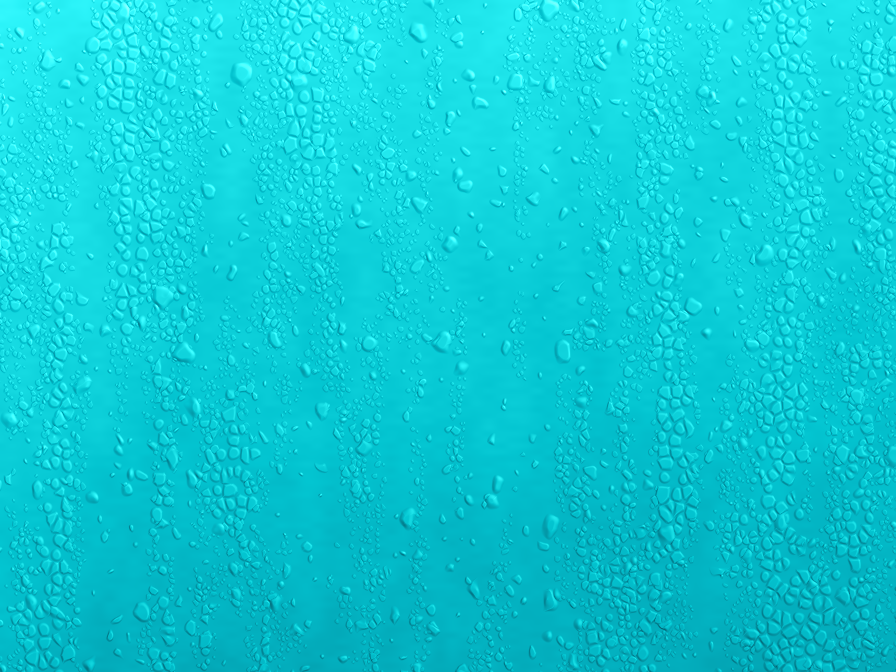
Give the GLSL for this texture, as a Shadertoy shader.

```glsl
const vec2 LIGHT_DIR = vec2(0.72, 0.69);
const float SLOPE_STEP = 0.0018;

vec2 hash2(vec2 p) {
    vec3 q = fract(vec3(p.xyx) * vec3(0.1031, 0.1030, 0.0973));
    q += dot(q, q.yzx + 33.33);
    return fract((q.xx + q.yz) * q.zy);
}

float noise(vec2 p) {
    vec2 cell = floor(p), f = fract(p);
    vec2 u = f * f * (3.0 - 2.0 * f);
    float low = mix(hash2(cell).x, hash2(cell + vec2(1, 0)).x, u.x);
    float high = mix(hash2(cell + vec2(0, 1)).x, hash2(cell + vec2(1, 1)).x, u.x);
    return mix(low, high, u.y);
}

// Tall, ragged bands left by water running down
float streaks(vec2 p) {
    p.x += 0.012 * noise(p * vec2(3.0, 6.0));
    float broad = noise(p * vec2(12.0, 1.2) + 47.0);
    float narrow = noise(p * vec2(32.0, 3.2) + 80.0);
    float ragged = noise(p * vec2(50.0, 22.0) + 108.0);
    return 0.43 * broad + 0.40 * narrow + 0.17 * ragged;
}

// Domed Voronoi cells: round when alone, polygonal when crowded.
// Drops appear where the streak value lies inside the band.
float dropHeight(vec2 p, float scale, vec2 band, float share, vec2 radii, float seed) {
    vec2 g = p * scale, cell = floor(g), owner = vec2(0), traits = vec2(0);
    float nearest = 9.0, second = 9.0;
    for (int y = -1; y <= 1; y++)
    for (int x = -1; x <= 1; x++) {
        vec2 id = cell + vec2(x, y);
        vec2 site = id + 0.5 + 0.85 * (hash2(id + seed) - 0.5);
        float d = length((g - site) * vec2(1.08, 0.92));
        if (d < nearest) {
            second = nearest;
            nearest = d;
            owner = site;
            traits = hash2(id + seed + 71.0);
        } else {
            second = min(second, d);
        }
    }
    float wetness = streaks(owner / scale);
    float inside = smoothstep(band.x - 0.03, band.x + 0.03, wetness);
    inside *= 1.0 - smoothstep(band.y - 0.03, band.y + 0.03, wetness);
    float present = step(traits.x, inside * share);
    float radius = mix(radii.x, radii.y, traits.y * traits.y);
    float rim = min(0.6 * (second - nearest), radius - nearest);
    return present * 0.26 * smoothstep(0.0, 0.26, rim) / scale;
}

// Bands with coarse cores and fine fringes, crossed by stray drops
float waterHeight(vec2 p) {
    vec2 wobble = vec2(noise(p * 70.0), noise(p * 70.0 + 40.0)) - 0.5;
    vec2 q = p + 0.004 * wobble;
    vec2 splash = p + 0.010 * wobble;
    float mist = 0.8 * dropHeight(q, 115.0, vec2(0.45, 0.55), 0.7, vec2(0.3, 0.75), 13.0);
    float beads = dropHeight(q, 80.0, vec2(0.54, 0.61), 0.92, vec2(0.4, 0.8), 29.0);
    float drops = dropHeight(q, 54.0, vec2(0.60, 2.0), 0.97, vec2(0.45, 0.9), 47.0);
    float specks = dropHeight(splash, 62.0, vec2(0.1, 0.55), 0.13, vec2(0.25, 0.6), 97.0);
    float strays = dropHeight(splash, 38.0, vec2(0.1, 2.0), 0.09, vec2(0.25, 0.55), 83.0);
    float large = dropHeight(splash, 26.0, vec2(0.1, 2.0), 0.06, vec2(0.25, 0.5), 59.0);
    float loose = max(specks, max(strays, large));
    return max(loose, max(mist, max(beads, drops)));
}

// Teal to bright cyan, whitening only in the highlights
vec3 cyanRamp(float tone) {
    float red = 0.012 + 0.85 * max(tone - 0.77, 0.0) + 0.9 * max(tone - 0.95, 0.0);
    float blue = tone + mix(0.06, 0.022, smoothstep(0.67, 0.93, tone));
    return vec3(red, tone, blue);
}

void mainImage(out vec4 fragColor, in vec2 fragCoord) {
    vec2 p = fragCoord / iResolution.y;
    vec2 uv = fragCoord / iResolution.xy;

    // Backdrop light, strongest at the top and along the left side
    float tone = 0.672 + 0.28 * uv.y - 0.045 * uv.y * uv.y;
    tone += 0.03 * (0.5 - uv.x) + 0.03 * exp(-9.0 * uv.x);

    // Cloudy film with short level smears
    tone += 0.030 * (noise(p * vec2(8.0, 5.0) + 5.0) - 0.5);
    tone += 0.030 * (noise(p * vec2(26.0, 14.0)) - 0.5);
    tone += 0.025 * (noise(p * vec2(55.0, 110.0)) - 0.5);

    // Relief shading: lit flank, shaded flank and a thin dark outline
    float height = waterHeight(p);
    float right = waterHeight(p + vec2(SLOPE_STEP, 0.0));
    float above = waterHeight(p + vec2(0.0, SLOPE_STEP));
    vec2 gradient = (vec2(right, above) - height) / SLOPE_STEP;
    float slope = -dot(gradient, LIGHT_DIR);
    float body = smoothstep(0.0, 0.0045, height);
    tone += 0.105 * slope - 0.025 * length(gradient) + 0.045 * body;

    fragColor = vec4(clamp(cyanRamp(tone), 0.0, 1.0), 1.0);
}
```
